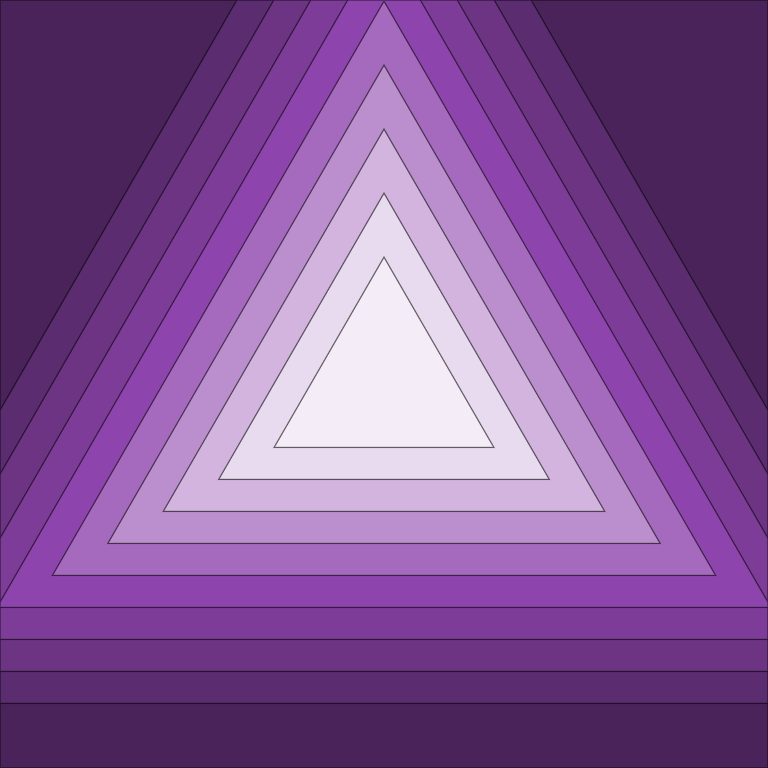
Reproduce this background procedurally as a WebGL 1 fragment shader.

```glsl
precision highp float;
// Concentric outlined triangles, stepping from pale lilac out to deep purple.

#define BASE_COLOR vec3(0.557, 0.267, 0.678)
#define INNER_RADIUS 0.0826
#define RING_STEP 0.041667
#define LAST_EDGE 8.0
#define PURE_RING 5.0
#define TINT_STEP 0.2
#define SHADE_STEP 0.12
#define LINE_WIDTH 0.0016
#define LINE_OPACITY 0.6

uniform vec2 u_resolution;

// Distance from the centre in inradius units of an equilateral triangle.
float triangleRadius(vec2 p) {
  return max(-p.y, abs(p.x) * 0.866025 + p.y * 0.5);
}

// White tints up to the pure colour, then darker shades beyond it.
vec3 ringColor(float ring) {
  float tint = clamp(ring * TINT_STEP, 0.1, 1.0);
  float shade = 1.0 - SHADE_STEP * max(ring - PURE_RING, 0.0);
  return mix(vec3(1.0), BASE_COLOR, tint) * shade;
}

// Part of a pixel covered by a thin line at the given distance.
float lineCoverage(float dist, float pixel) {
  float halfWidth = 0.5 * LINE_WIDTH;
  return clamp((dist + halfWidth) / pixel + 0.5, 0.0, 1.0)
       - clamp((dist - halfWidth) / pixel + 0.5, 0.0, 1.0);
}

void main() {
  float pixel = 1.0 / min(u_resolution.x, u_resolution.y);
  vec2 p = (gl_FragCoord.xy - 0.5 * u_resolution) * pixel;

  // Nearest triangle edge and the signed distance to it
  float level = (triangleRadius(p) - INNER_RADIUS) / RING_STEP;
  float edge = clamp(floor(level + 0.5), 0.0, LAST_EDGE);
  float edgeDistance = (level - edge) * RING_STEP;

  // Smooth step between neighbouring rings
  float ring = edge + clamp(edgeDistance / pixel + 0.5, 0.0, 1.0);
  vec3 color = ringColor(ring);

  // Triangle outlines and the thin frame around the canvas
  vec2 margin = 0.5 * u_resolution * pixel - abs(p);
  float frame = lineCoverage(min(margin.x, margin.y), pixel);
  float outline = max(lineCoverage(edgeDistance, pixel), frame);
  color *= 1.0 - LINE_OPACITY * outline;

  gl_FragColor = vec4(color, 1.0);
}
```
